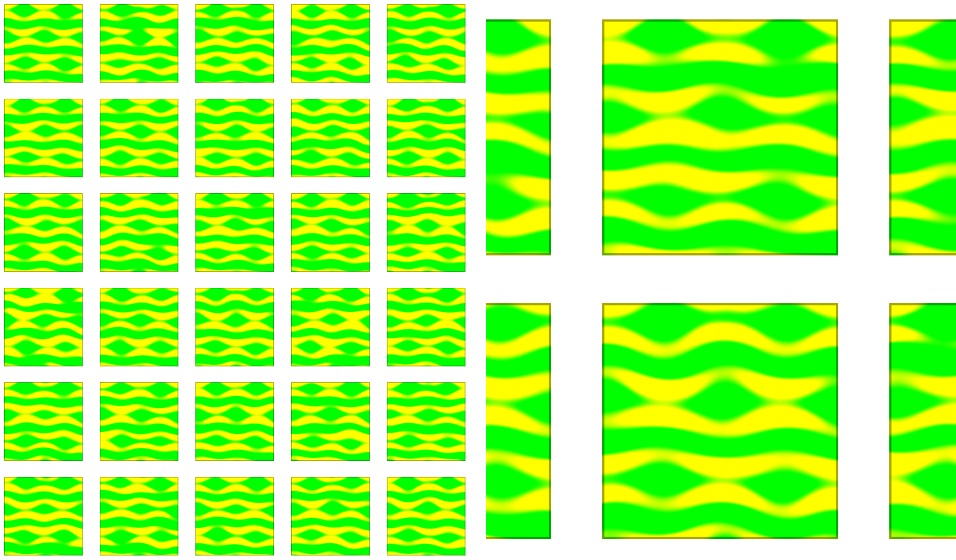
Left, the full canvas; right, a detail of the centre.
This pattern is drawn by a Shadertoy shader. Its source:

```glsl
const float PI = 3.14159265;
const vec2 MARGIN = vec2(0.0085, 0.0085);
const vec2 PITCH = vec2(0.2036, 0.2012);
const float TILE_SIZE = 0.1674;
const float BORDER = 0.0016;
const vec3 GREEN = vec3(0.0, 1.0, 0.0);
const vec3 YELLOW = vec3(1.0, 1.0, 0.0);

float hash(vec2 cell, float salt) {
    return fract(sin(dot(cell, vec2(127.1, 311.7)) + salt * 74.7) * 4375.85);
}

// Smooth variation, seeded per tile
float layeredSines(vec2 p, vec2 cell, float salt) {
    float sum = 0.0;
    for (int i = 0; i < 4; i++) {
        float k = float(i);
        float angle = 2.0 * PI * hash(cell, salt + k);
        float phase = 2.0 * PI * hash(cell, salt + k + 9.0);
        vec2 direction = vec2(cos(angle), sin(angle));
        sum += sin(dot(p, direction) * (6.0 + 2.5 * k) + phase);
    }
    return sum * 0.5;
}

float blob(vec2 p, vec2 center, vec2 radius) {
    vec2 q = (p - center) / radius;
    return exp(-dot(q, q));
}

// Signed field: positive is green; p runs right and down over the tile
float bandField(vec2 p, vec2 cell) {
    float swell = cos(4.0 * PI * (p.x - 0.02));
    float bow = 0.03 * swell * cos(3.0 * PI * (p.y - 0.58));
    float sag = 0.05 * p.y * pow(p.x, 4.0);
    float wobble = 0.012 * layeredSines(p, cell, 31.0);
    float y = p.y - bow - sag - wobble;

    // Alternate bands stay whole or pinch into islands
    float bands = cos(12.0 * PI * (y - 0.08));
    float pinch = 0.35 * cos(6.0 * PI * (y - 0.08));
    float islands = 0.8 * swell * cos(3.0 * PI * (y - 0.747));
    float field = bands - pinch - islands + 0.15;

    // Row of islands along the top
    for (int i = 0; i < 3; i++) {
        float k = float(i);
        float side = abs(k - 1.0);
        vec2 center = vec2(0.25 + 0.28 * k, 0.02 + 0.05 * side);
        vec2 radius = vec2(0.07 + 0.03 * side, 0.05 + 0.03 * side);
        field += 0.7 * blob(p, center, radius);
    }
    float strength = mix(0.22, 0.65, pow(hash(cell, 5.0), 3.0));
    return field + strength * layeredSines(p, cell, 53.0);
}

float boxDistance(vec2 p, float size) {
    vec2 d = abs(p - 0.5 * size) - 0.5 * size;
    return max(d.x, d.y);
}

void mainImage(out vec4 fragColor, in vec2 fragCoord) {
    float pixel = 1.0 / iResolution.x;
    vec2 p = vec2(fragCoord.x, iResolution.y - fragCoord.y) * pixel;

    // Grid of five columns and six rows
    vec2 grid = (p - MARGIN) / PITCH;
    vec2 cell = floor(grid);
    vec2 local = fract(grid) * PITCH;
    float edge = boxDistance(local, TILE_SIZE);

    // Soft two-colour bands
    float field = bandField(local / TILE_SIZE, cell);
    vec3 color = mix(YELLOW, GREEN, smoothstep(-0.5, 0.5, field));

    // Thin dark rim on white ground
    float rim = smoothstep(-BORDER - 0.5 * pixel, -BORDER + 0.5 * pixel, edge);
    color *= 1.0 - 0.35 * rim;
    float ground = smoothstep(-0.5 * pixel, 0.5 * pixel, edge);
    fragColor = vec4(mix(color, vec3(1.0), ground), 1.0);
}
```
